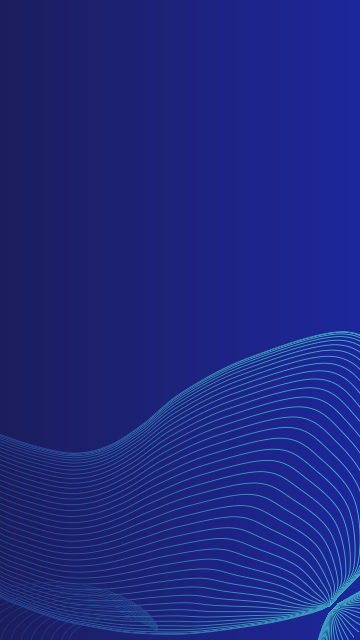
Give the GLSL for this background, as a WebGL 2 fragment shader.

```glsl
#version 300 es
precision highp float;
// A dark blue horizontal gradient with a sheet of fine wave lines below.
// The sheet blends two splines; each pixel solves for the rulings through it,
// which gives its blend value and so its distance to the nearest line.

uniform vec2 u_resolution;
out vec4 outColor;

// Lengths are in canvas widths, with the origin at the lower left.
const vec3 NIGHT = vec3(0.110, 0.115, 0.365);
const vec3 ROYAL = vec3(0.115, 0.152, 0.610);
const vec3 LINE_BLUE = vec3(0.17, 0.38, 0.73);
const vec3 LINE_TEAL = vec3(0.27, 0.75, 0.79);
const float LINE_COUNT = 40.0;
const float HALF_WIDTH = 0.0012;
const float SHEET_TOP = 0.88;
const float SPAN_MARGIN = 0.03;
const int STEPS_PER_SPAN = 5;
const int CONTROL_COUNT = 16;

// Nested arcs in the lower left corner, all meeting at one point.
const vec2 ARC_MEET = vec2(0.45, -0.01);
const float ARC_SQUASH = 0.55;
const float ARC_STEP = 0.014;
const vec2 ARC_RANGE = vec2(0.13, 0.31);
const float ARC_OPACITY = 0.5;

// Control points of the upper and lower boundary curves.
const vec2 CREST[CONTROL_COUNT] = vec2[CONTROL_COUNT](
    vec2(-0.139, 0.625), vec2(-0.010, 0.575), vec2(0.104, 0.537), vec2(0.208, 0.519),
    vec2(0.301, 0.539), vec2(0.394, 0.597), vec2(0.509, 0.690), vec2(0.694, 0.785),
    vec2(0.961, 0.856), vec2(1.088, 0.759), vec2(1.157, 0.574), vec2(1.100, 0.296),
    vec2(0.931, 0.106), vec2(0.868, -0.051), vec2(0.810, -0.236), vec2(0.648, -0.306));
const vec2 KEEL[CONTROL_COUNT] = vec2[CONTROL_COUNT](
    vec2(-0.139, 0.227), vec2(-0.010, 0.127), vec2(0.058, 0.095), vec2(0.127, 0.069),
    vec2(0.185, 0.051), vec2(0.255, 0.037), vec2(0.324, 0.025), vec2(0.382, 0.019),
    vec2(0.463, 0.016), vec2(0.544, 0.019), vec2(0.671, 0.035), vec2(0.799, 0.058),
    vec2(0.917, 0.093), vec2(1.019, 0.146), vec2(1.134, 0.215), vec2(1.262, 0.296));

float cross2(vec2 a, vec2 b) { return a.x * b.y - a.y * b.x; }

// Signed side of p relative to the ruling at f; zero on the ruling.
float rulingSide(vec2 p, mat4 span, float f) {
    vec4 r = span * vec4(1.0, f, f * f, f * f * f);
    return cross2(p - r.xy, r.zw - r.xy);
}

float stroke(float dist, float pixel) {
    float coverage = clamp((HALF_WIDTH + 0.5 * pixel - dist) / pixel, 0.0, 1.0);
    return min(coverage, 2.0 * HALF_WIDTH / pixel);
}

// Distance to the nearest blended line, measured along the ruling at f.
float blendLineDistance(vec2 p, mat4 span, float f) {
    vec4 r = span * vec4(1.0, f, f * f, f * f * f);
    vec4 slope = span * vec4(0.0, 1.0, 2.0 * f, 3.0 * f * f);
    vec2 ruling = r.zw - r.xy;
    float s = dot(p - r.xy, ruling) / max(dot(ruling, ruling), 1e-9);
    if (s < -0.05 || s > 1.05) return 1.0;
    // Inverse smoothstep: lines gather at both boundaries.
    float u = 0.5 - sin(asin(clamp(1.0 - 2.0 * s, -1.0, 1.0)) / 3.0);
    float nearest = smoothstep(0.0, 1.0, floor(u * LINE_COUNT + 0.5) / LINE_COUNT);
    vec2 tangent = mix(slope.xy, slope.zw, s);
    return abs(s - nearest) * abs(cross2(tangent, ruling)) / max(length(tangent), 1e-5);
}

// Visit the spans near p and layer the lines on every ruling through it.
float sheet(vec2 p, float pixel) {
    float clear = 1.0;
    vec4 a, b = vec4(CREST[0], KEEL[0]);
    vec4 c = vec4(CREST[1], KEEL[1]), d = vec4(CREST[2], KEEL[2]);
    for (int i = 3; i < CONTROL_COUNT; i++) {
        a = b; b = c; c = d;
        d = vec4(CREST[i], KEEL[i]);
        vec4 low = min(b, c), high = max(b, c);
        vec2 outside = max(min(low.xy, low.zw) - p, p - max(high.xy, high.zw));
        if (max(outside.x, outside.y) > SPAN_MARGIN) continue;

        // Catmull-Rom coefficients: crest in xy, keel in zw.
        mat4 span = mat4(b, 0.5 * (c - a), a - 2.5 * b + 2.0 * c - 0.5 * d,
            1.5 * (b - c) + 0.5 * (d - a));
        float f0 = 0.0, side0 = rulingSide(p, span, 0.0);
        for (int j = 1; j <= STEPS_PER_SPAN; j++) {
            float f1 = float(j) / float(STEPS_PER_SPAN);
            float side1 = rulingSide(p, span, f1);
            if ((side0 < 0.0) != (side1 < 0.0)) {
                float root = mix(f0, f1, side0 / (side0 - side1));
                float mid = rulingSide(p, span, root);
                if ((side0 < 0.0) != (mid < 0.0)) root = mix(f0, root, side0 / (side0 - mid));
                else root = mix(root, f1, mid / (mid - side1));
                clear *= 1.0 - stroke(blendLineDistance(p, span, root), pixel);
            }
            f0 = f1;
            side0 = side1;
        }
    }
    return 1.0 - clear;
}

// Ellipses sharing their right end; the half-length is the level value.
float cornerArcs(vec2 p, float pixel) {
    vec2 d = p - ARC_MEET;
    if (d.x > -0.01) return 0.0;
    float q = d.y / (ARC_SQUASH * d.x);
    float level = -0.5 * d.x * (1.0 + q * q);
    vec2 gradient = vec2(0.5 * (q * q - 1.0), -q / ARC_SQUASH);
    float nearest = clamp(floor(level / ARC_STEP + 0.5) * ARC_STEP, ARC_RANGE.x, ARC_RANGE.y);
    return ARC_OPACITY * stroke(abs(level - nearest) / max(length(gradient), 0.01), pixel);
}

void main() {
    vec2 p = gl_FragCoord.xy / u_resolution.x;
    float pixel = 1.0 / u_resolution.x;
    vec3 color = mix(NIGHT, ROYAL, p.x);
    if (p.y < min(SHEET_TOP, 0.61 + 0.35 * p.x)) {
        float ink = max(sheet(p, pixel), cornerArcs(p, pixel));
        vec3 lineColor = mix(LINE_BLUE, LINE_TEAL, smoothstep(0.0, 0.9, p.x));
        color = mix(color, lineColor, ink * mix(0.6, 0.95, p.x));
    }
    outColor = vec4(color, 1.0);
}
```
